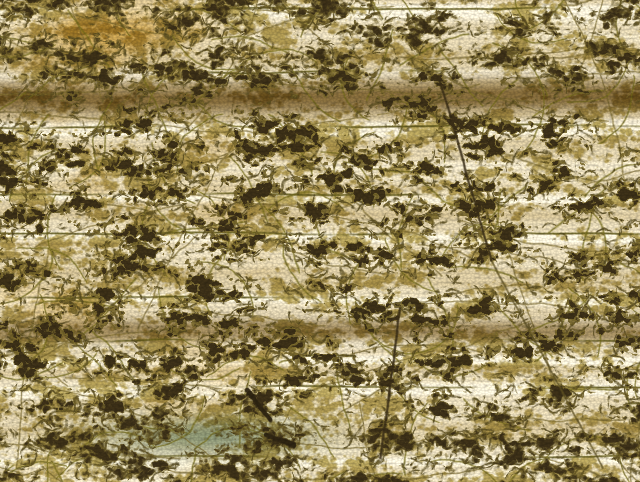
This texture is drawn by a Shadertoy shader. Its source:

```glsl
// Backlit fibrous sheet with pale bands, olive filaments and dark algal clumps.

const vec3 CREAM = vec3(0.96, 0.93, 0.84);
const vec3 TAN   = vec3(0.80, 0.73, 0.56);
const vec3 BROWN = vec3(0.47, 0.37, 0.18);
const vec3 OCHRE = vec3(0.74, 0.57, 0.22);
const vec3 TEAL  = vec3(0.46, 0.53, 0.42);
const vec3 FILTER = vec3(0.70, 0.64, 0.36);
const vec3 OLIVE = vec3(0.43, 0.37, 0.15);
const vec3 MOSS  = vec3(0.42, 0.39, 0.09);
const vec3 DARK  = vec3(0.21, 0.165, 0.08);

vec2 hash2(vec2 p) {
    vec3 q = fract(p.xyx * vec3(0.1031, 0.1030, 0.0973));
    q += dot(q, q.yzx + 33.33);
    return fract((q.xx + q.yz) * q.zy);
}

// Distance to the nearest jittered cell point
float cellular(vec2 p) {
    vec2 id = floor(p), f = fract(p);
    float d = 2.0;
    for (int y = -1; y <= 1; y++)
    for (int x = -1; x <= 1; x++) {
        vec2 o = vec2(x, y);
        d = min(d, length(o + hash2(id + o) - f));
    }
    return d;
}

// Layered sines, roughly -1 to 1
float sines(vec2 p) {
    float sum = 0.0, amp = 0.5;
    for (int i = 0; i < 4; i++) {
        sum += amp * sin(p.x + 1.7 * sin(p.y * 0.8 + float(i))) * cos(p.y + 0.6 * p.x);
        p = mat2(1.5, 1.1, -1.1, 1.5) * p + 2.3;
        amp *= 0.6;
    }
    return sum;
}

float inside(float d, float edge, float soft) {
    return 1.0 - smoothstep(edge - soft, edge + soft, d);
}

float ridge(float y, float centre, float width) {
    float t = (y - centre) / width;
    return exp(-t * t);
}

float segment(vec2 p, vec2 a, vec2 b) {
    vec2 ab = b - a;
    return length(p - a - ab * clamp(dot(p - a, ab) / dot(ab, ab), 0.0, 1.0));
}

// Distance to scattered bent strands, one per cell
float strands(vec2 p, float scale, float halfLength, float bend, float spread, float seed) {
    p = p * scale + seed;
    vec2 id = floor(p);
    float d = 2.0;
    for (int y = -1; y <= 1; y++)
    for (int x = -1; x <= 1; x++) {
        vec2 cell = id + vec2(x, y);
        vec2 q = p - cell - hash2(cell);
        vec2 h = hash2(cell + 57.0);
        float a = (h.x - 0.5) * spread;
        q = mat2(cos(a), -sin(a), sin(a), cos(a)) * q;
        q.y += bend * (h.y - 0.5) * q.x * q.x;
        q.x = max(abs(q.x) - halfLength, 0.0);
        d = min(d, length(q));
    }
    return d / scale;
}

// Cellular octaves, low where grains gather into ragged clumps
float clumps(vec2 p) {
    return 0.36 * cellular(p * vec2(7.0, 14.0))
         + 0.30 * cellular(p * vec2(17.0, 34.0) + 9.0)
         + 0.24 * cellular(p * vec2(58.0, 76.0) + 31.0)
         + 0.10 * cellular(p * vec2(120.0, 140.0) + 3.0)
         + 0.07 * sines(p * vec2(60.0, 75.0));
}

// Pale sheet with bright ribs, brown folds, stains and fine weave
vec3 sheet(vec2 p) {
    float y = p.y + 0.004 * sin(p.x * 3.0 + p.y * 9.0);
    float streak = sin(y * 41.0 + 0.4 * sin(p.x * 2.0)) + 0.7 * sin(y * 97.0 + 1.0)
                 + 0.5 * sin(y * 213.0 + sin(p.x * 5.0));
    float light = 0.42 + 0.17 * streak + 0.18 * sines(p * vec2(4.0, 12.0));
    for (int i = 0; i < 9; i++) {
        float h = hash2(vec2(i, 3)).x;
        light += 0.75 * ridge(y, (float(i) + 0.2 + 0.6 * h) / 9.0, 0.006 + 0.008 * h);
    }
    light += ridge(y, 0.738, 0.012) + ridge(y, 0.25, 0.011);
    vec3 col = mix(TAN, CREAM, clamp(light, 0.0, 1.0));
    float stain = smoothstep(0.15, 0.6, sines(p * vec2(5.0, 9.0) + 4.0));
    stain *= smoothstep(0.9, 0.1, p.x) * 0.35;
    stain += 0.6 * ridge(p.y, 0.93, 0.04) * ridge(p.x, 0.2, 0.16);
    col = mix(col, OCHRE, min(stain, 0.8));
    float fold = ridge(y, 0.80, 0.037) + 0.75 * ridge(y, 0.31, 0.026);
    col = mix(col, BROWN, min(fold * (0.82 + 0.12 * streak), 0.92));
    return mix(col, TEAL, 0.8 * ridge(p.y, 0.095, 0.04) * ridge(p.x, 0.43, 0.2));
}

void mainImage(out vec4 fragColor, in vec2 fragCoord) {
    vec2 p = fragCoord / iResolution.y;
    float aa = max(1.0 / iResolution.y, 0.0012);
    vec2 warp = vec2(sines(p * 24.0), sines(p.yx * 24.0 + 7.0));
    vec2 ripple = vec2(sines(p * 85.0 + 3.0), sines(p.yx * 85.0));
    vec2 w = p + 0.006 * warp;
    vec3 col = sheet(p);

    // Translucent growth tints the sheet
    float blur = 0.022 + 0.05 * smoothstep(0.2, 0.48, abs(p.y - 0.5));
    float field = clumps(w + 0.006 * ripple);
    float limit = 0.37 + 0.035 * sines(p * vec2(3.0, 17.0)) - 0.025 * (p.x - 0.6);
    float haze = inside(clumps(w * 0.9 + 5.0), limit + 0.01, 0.08);
    col *= mix(vec3(1.0), FILTER, 0.9 * haze);

    // Long threads running along the ribs
    for (int i = 0; i < 9; i++) {
        vec2 h = hash2(vec2(i, 3));
        float y = (float(i) + 0.2 + 0.6 * h.x) / 9.0 + 0.009 + 0.005 * sines(vec2(p.x * 6.0, i));
        float gap = smoothstep(-0.3, 0.2, sines(vec2(p.x * 4.0, h.y * 20.0)));
        col = mix(col, MOSS * 0.8, 0.85 * gap * inside(abs(p.y - y), 0.0018, aa));
    }

    // Crossing filaments, from long and faint to short and curled
    float fine = strands(w, 3.6, 0.8, 0.5, 6.28, 11.0);
    float level = strands(w, 5.0, 0.8, 0.3, 0.7, 43.0);
    float branch = strands(w, 9.0, 0.7, 1.4, 6.28, 71.0);
    float curl = min(strands(w + 0.005 * ripple, 21.0, 0.45, 4.0, 6.28, 19.0),
                     strands(w + 0.004 * ripple, 30.0, 0.5, 3.0, 2.0, 83.0));
    col = mix(col, OLIVE, 0.7 * inside(min(fine, level), 0.0014, aa));
    col = mix(col, MOSS, 0.75 * inside(branch, 0.0016, aa));
    float curlGate = inside(field, limit + 0.13, 0.08);
    col = mix(col, OLIVE * 0.75, 0.9 * curlGate * inside(curl, 0.0023, aa));

    // Ragged clumps with translucent rims
    col = mix(col, OLIVE, 0.88 * inside(field, limit + 0.005, blur));
    col = mix(col, DARK, 0.95 * inside(field, limit - 0.06, blur));

    // Stray hairs and splinters
    vec2 s = p + 0.002 * warp;
    float hair = min(segment(s, vec2(0.91, 0.84), vec2(1.02, 0.46)),
                     segment(s, vec2(0.83, 0.36), vec2(0.79, 0.05)));
    float faint = segment(s, vec2(1.02, 0.46), vec2(1.25, 0.03));
    float chip = min(segment(w, vec2(0.51, 0.19), vec2(0.56, 0.13)),
                     segment(w, vec2(0.55, 0.10), vec2(0.61, 0.075)));
    col = mix(col, OLIVE * 0.8, 0.75 * inside(faint, 0.002, aa));
    col = mix(col, DARK, 0.85 * inside(hair, 0.0024, aa));
    col = mix(col, DARK * 0.8, 0.95 * inside(chip, 0.005, aa));

    // Fine weave over everything
    float weave = cellular(p * vec2(150.0, 210.0)) - 0.5;
    col *= 1.0 - 0.26 * weave + 0.03 * sin(p.y * 620.0);
    fragColor = vec4(clamp(col, 0.0, 1.0), 1.0);
}
```
